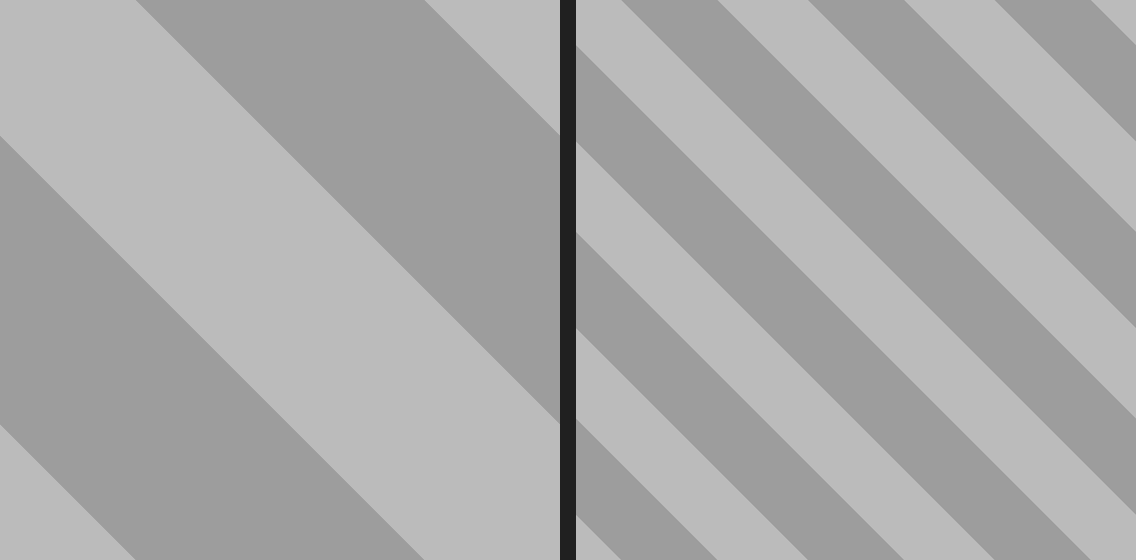
Left, the tile; right, the same tile 3 across and 3 down.
Reproduce this pattern procedurally as a WebGL 2 fragment shader.

```glsl
#version 300 es
precision highp float;
// Broad diagonal stripes in two flat greys, falling from upper left to lower right.

uniform vec2 u_resolution;
out vec4 fragColor;

void main() {
    vec2 uv = gl_FragCoord.xy / u_resolution;

    // One stripe pair per canvas width and height, so the edges wrap
    float phase = fract(uv.x + uv.y);

    // Signed distance along the phase to the dark stripe's edge, negative inside
    float edge = abs(phase - 0.5) - 0.2578;

    // Smooth over about one pixel
    float pixel = length(1.0 / u_resolution);
    float light = smoothstep(-0.5 * pixel, 0.5 * pixel, edge);

    vec3 darkGrey = vec3(0.616);
    vec3 lightGrey = vec3(0.733);
    fragColor = vec4(mix(darkGrey, lightGrey, light), 1.0);
}
```
